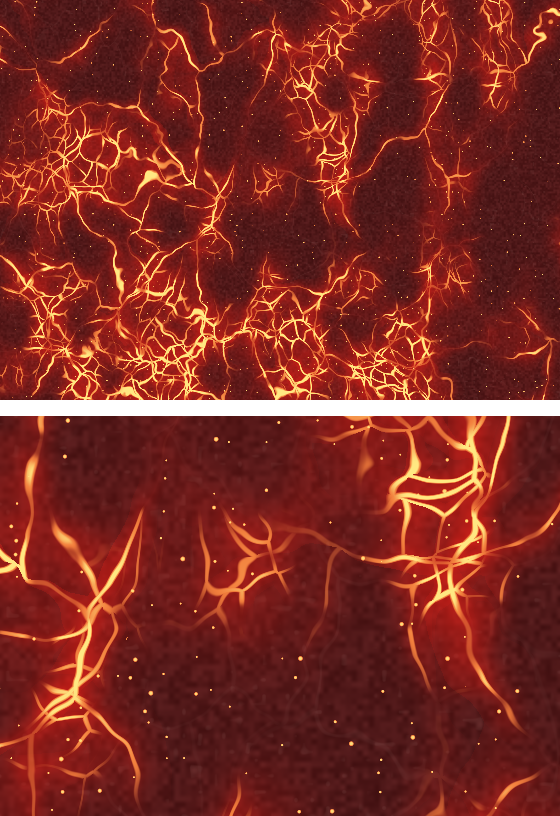
Top: the whole. Bottom: its middle third, enlarged.
Reproduce this texture procedurally as a Shadertoy shader.

```glsl
// Cracked dark crust with glowing molten veins, red halos and scattered embers.

#define VEIN_SCALE 4.6      // large cells per canvas height
#define VEIN_WIDTH 0.0048   // half width of a bright vein
#define HALO_SIZE 0.016     // reach of the red glow
#define HALO_GAIN 0.56
#define WARP 0.045          // raggedness of the cracks
#define EMBER_SCALE 72.0
#define GRAIN 0.10
#define CRUST vec3(0.305, 0.092, 0.095)
#define RED vec3(0.86, 0.12, 0.09)
#define ORANGE vec3(0.95, 0.50, 0.24)
#define YELLOW vec3(1.0, 0.91, 0.51)
#define ASH vec3(0.50, 0.31, 0.30)

vec2 hash2(vec2 p) {
    vec3 q = fract(p.xyx * vec3(0.1031, 0.1030, 0.0973));
    q += dot(q, q.yzx + 33.33);
    return fract((q.xx + q.yz) * q.zy);
}

// Two independent channels of smooth value noise, 0 to 1
vec2 noise2(vec2 p) {
    vec2 i = floor(p), f = fract(p);
    f = f * f * (3.0 - 2.0 * f);
    return mix(mix(hash2(i), hash2(i + vec2(1, 0)), f.x),
               mix(hash2(i + vec2(0, 1)), hash2(i + vec2(1, 1)), f.x), f.y);
}

// Distance to the border between the two nearest cell centres
float crackDistance(vec2 p, float scale) {
    p *= scale;
    vec2 cell = floor(p), nearest = vec2(9.0), second = vec2(9.0);
    for (int y = -1; y <= 1; y++)
    for (int x = -1; x <= 1; x++) {
        vec2 id = cell + vec2(x, y);
        vec2 r = id + hash2(id + scale) - p;
        if (dot(r, r) < dot(nearest, nearest)) {
            second = nearest;
            nearest = r;
        } else if (dot(r, r) < dot(second, second)) {
            second = r;
        }
    }
    float gap = max(length(second - nearest), 0.05);
    return (dot(second, second) - dot(nearest, nearest)) / (2.0 * gap * scale);
}

// Ragged displacement from three octaves
vec2 raggedWarp(vec2 p) {
    vec2 w = vec2(0.0);
    float size = 6.0, amount = WARP;
    for (int i = 0; i < 3; i++) {
        w += amount * (2.0 * noise2(p * size + 17.0) - 1.0);
        size *= 2.9;
        amount *= 0.38;
    }
    return w;
}

// Small round sparks, one candidate per grid cell
float embers(vec2 p, float heat) {
    vec2 g = p * EMBER_SCALE, id = floor(g);
    vec2 rnd = hash2(id + 211.0);
    vec2 centre = 0.25 + 0.5 * hash2(id + 57.0);
    float radius = mix(0.09, 0.22, rnd.y * rnd.y);
    float lit = step(rnd.x, 0.05 + 0.42 * heat * heat);
    return lit * smoothstep(radius, radius * 0.3, length(fract(g) - centre));
}

void mainImage(out vec4 fragColor, in vec2 fragCoord) {
    vec2 p = fragCoord / iResolution.y + 3.0;
    vec2 q = p * vec2(1.12, 0.9) + raggedWarp(p);

    // Slow heat patches, slightly stretched upwards
    vec2 patchPos = p * vec2(1.25, 0.85);
    vec2 heat = 0.58 * noise2(patchPos * 4.2) + 0.42 * noise2(patchPos * 10.0 + 31.0);
    float flicker = smoothstep(0.2, 0.6, noise2(p * 42.0).x);

    // Three sizes of cracks; the finer ones need hotter patches
    float core = 0.0, halo = 0.0, ashVein = 0.0;
    float scale = VEIN_SCALE;
    for (int i = 0; i < 3; i++) {
        float level = float(i);
        float d = crackDistance(q + 5.3 * level, scale);
        float local = mix(heat.y, heat.x, 0.4 + 0.3 * level);
        float live = smoothstep(0.32, 0.55, local - 0.085 * level);
        float strength = live * mix(0.35, 1.0, flicker);
        float width = VEIN_WIDTH * (1.0 - 0.1 * level);
        core = max(core, strength * smoothstep(width, width * 0.2, d));
        halo += live * mix(0.7, 1.0, flicker) * exp(-d / HALO_SIZE) * (1.0 - 0.15 * level);
        if (i < 2) ashVein = max(ashVein, smoothstep(0.0028, 0.0006, d));
        scale *= 2.25;
    }
    float spark = embers(p, heat.x);
    core = max(core, 0.85 * spark);

    // Crust with mineral grain and faint cold veins
    float grain = noise2(p * 210.0).x - 0.5;
    float fleck = smoothstep(0.80, 0.98, noise2(p * 150.0 + 9.0).y);
    vec3 color = CRUST + GRAIN * grain * vec3(1.0, 0.6, 0.6);
    color = mix(color, ASH, 0.22 * fleck + 0.17 * ashVein * noise2(p * 15.0).y);

    // Red halo, then incandescent cores
    float glow = HALO_GAIN * halo + 0.16 * smoothstep(0.3, 0.75, heat.x);
    glow = 1.0 - exp(-1.5 * glow);
    color = mix(color, RED * (1.0 + 0.5 * GRAIN * grain), glow);
    color = mix(color, ORANGE, smoothstep(0.12, 0.55, core));
    color = mix(color, YELLOW, smoothstep(0.5, 0.95, core));
    fragColor = vec4(clamp(color, 0.0, 1.0), 1.0);
}
```
